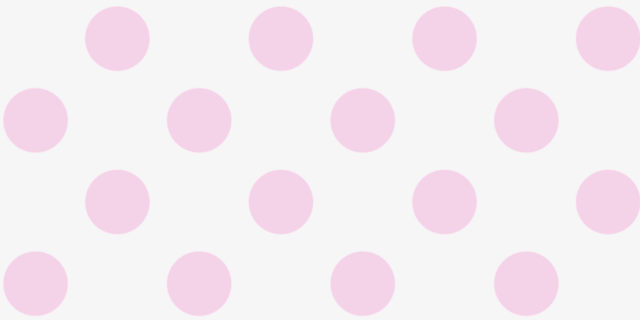
Give the GLSL for this pattern, as a WebGL 2 fragment shader.

```glsl
#version 300 es
precision highp float;
// Staggered rows of flat pale pink dots with a thin soft rim on an off-white ground.

// Lengths are in canvas heights
#define DOT_SPACING 0.5112
#define ROW_SPACING 0.2552
#define FIRST_DOT vec2(0.1112, 0.1135)
#define DOT_RADIUS 0.1025
#define RIM_WIDTH 0.0025
#define EDGE_SOFTNESS 0.0012
#define GROUND_COLOR vec3(0.963, 0.963, 0.963)
#define RIM_COLOR vec3(0.975, 0.915, 0.955)
#define DOT_COLOR vec3(0.957, 0.827, 0.910)

uniform vec2 u_resolution;
out vec4 fragColor;

// Signed distance to the nearest dot; odd rows shift by half a spacing
float dotDistance(vec2 p) {
    p -= FIRST_DOT;
    float row = round(p.y / ROW_SPACING);
    p.x -= 0.5 * DOT_SPACING * mod(row, 2.0);
    vec2 spacing = vec2(DOT_SPACING, ROW_SPACING);
    vec2 offset = p - spacing * vec2(round(p.x / DOT_SPACING), row);
    return length(offset) - DOT_RADIUS;
}

// Smooth coverage of the inside of a distance field
float coverage(float distanceToEdge, float halfWidth) {
    return 1.0 - smoothstep(-halfWidth, halfWidth, distanceToEdge);
}

void main() {
    vec2 p = gl_FragCoord.xy / u_resolution.y;
    float halfWidth = max(EDGE_SOFTNESS, 0.75 / u_resolution.y);
    float d = dotDistance(p);

    // Rim first, then the fill inside it
    vec3 color = mix(GROUND_COLOR, RIM_COLOR, coverage(d, halfWidth));
    color = mix(color, DOT_COLOR, coverage(d + RIM_WIDTH, halfWidth));
    fragColor = vec4(color, 1.0);
}
```
